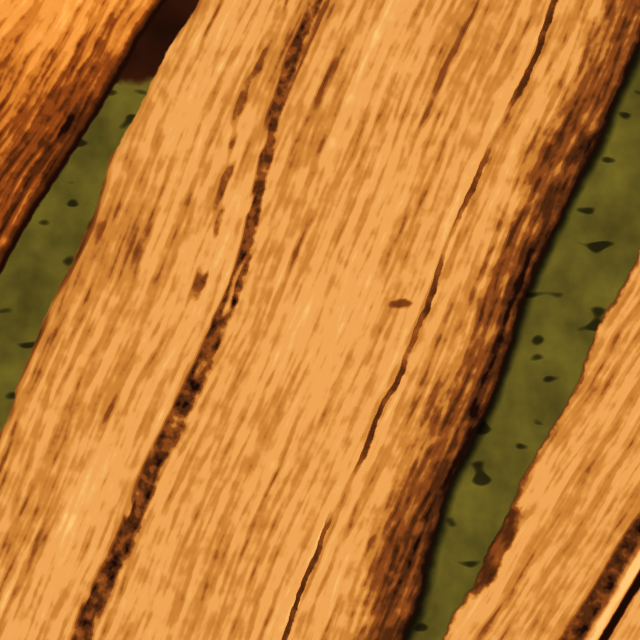
Write a WebGL 2 fragment shader that draws this texture.

```glsl
#version 300 es
precision highp float;
// Split logs lying slantwise over mossy ground: each log gets a scalar tone
// made of stretched gradient noise, cracks and bark shading, and one colour
// ramp turns that tone into wood. Ragged edge distances layer the logs.
uniform vec2 u_resolution;
out vec4 fragColor;

vec2 gradient(vec2 cell) {
    float a = 6.2832 * fract(sin(dot(cell, vec2(127.1, 311.7))) * 43758.5);
    return vec2(cos(a), sin(a));
}

float noise(vec2 p) {
    vec2 i = floor(p), f = p - i;
    vec2 w = f * f * f * (f * (f * 6.0 - 15.0) + 10.0);
    vec2 e = vec2(1, 0);
    float low = mix(dot(gradient(i), f), dot(gradient(i + e), f - e), w.x);
    float high = mix(dot(gradient(i + e.yx), f - e.yx), dot(gradient(i + 1.0), f - 1.0), w.x);
    return 1.5 * mix(low, high, w.y);
}

float fbm(vec2 p) {
    float sum = 0.0, amp = 0.6;
    for (int k = 0; k < 3; k++) {
        sum += amp * noise(p);
        p = p * 2.03 + 17.3;
        amp *= 0.5;
    }
    return sum;
}

// q.x runs across the grain, q.y along it
float fibres(vec2 q) {
    return 0.3 * noise(q * vec2(15, 1.3)) + 0.45 * noise(q * vec2(38, 2.6) + 5.0)
         + 0.45 * noise(q * vec2(85, 7) + 9.0) + 0.35 * noise(q * vec2(140, 24));
}

float band(float d, float halfWidth) {
    return 1.0 - smoothstep(halfWidth * 0.5, halfWidth * 1.2, abs(d));
}

vec3 woodRamp(float tone) {
    vec3 c = mix(vec3(0.11, 0.04, 0.02), vec3(0.32, 0.16, 0.06), smoothstep(0.02, 0.2, tone));
    c = mix(c, vec3(0.55, 0.28, 0.10), smoothstep(0.2, 0.4, tone));
    c = mix(c, vec3(0.81, 0.51, 0.20), smoothstep(0.4, 0.61, tone));
    c = mix(c, vec3(0.94, 0.65, 0.33), smoothstep(0.61, 0.81, tone));
    return mix(c, vec3(1.0, 0.79, 0.47), smoothstep(0.86, 1.15, tone));
}

void main() {
    vec2 p = gl_FragCoord.xy / u_resolution;
    float rough = fbm(p * 42.0);
    float ragged = 0.012 * noise(p * 9.0) + 0.006 * rough;

    // Mossy ground, with a dark hollow at the top left
    float moss = fbm(p * 11.0);
    vec3 col = vec3(0.39, 0.345, 0.115) * (0.97 + 0.3 * moss + 0.1 * rough);
    col *= 1.0 - 0.6 * smoothstep(0.45, 0.7, noise(p * vec2(22, 38)));
    float hollow = smoothstep(0.868, 0.882, p.y + ragged) * (1.0 - step(0.5, p.x));
    col = mix(col, vec3(0.17, 0.07, 0.03) * (1.0 + 0.5 * moss), hollow);

    // Main log: s is the position across the slanted grain
    float s = p.x - 0.42 * p.y + 0.01 * noise(p * 3.0);
    float tone = 0.74 + 0.38 * fibres(vec2(s, p.y)) + 0.13 * rough;
    tone -= 0.16 * smoothstep(0.25, 0.7, noise(vec2(s * 48.0, p.y * 4.0) + 31.0));

    // Wide torn crack, its upper side branch and a thin split
    float bend = 0.055 * smoothstep(0.45, 1.0, p.y);
    float torn = noise(vec2(s * 50.0, p.y * 17.0));
    float wide = band(s - 0.131 + bend + 0.5 * ragged, mix(0.021, 0.012, smoothstep(0.3, 0.6, p.y)));
    wide *= smoothstep(-0.5, 0.0, torn + 0.25 - 0.2 * p.y);
    float branch = band(s - 0.078 + bend + 0.4 * ragged, 0.011) * smoothstep(0.42, 0.55, p.y);
    branch *= smoothstep(-0.15, 0.35, torn);
    float split = band(s - 0.446 + 0.6 * ragged, 0.0055);
    split *= smoothstep(-0.5, 0.1, noise(vec2(s * 9.0, p.y * 7.0) + 3.0));
    tone = mix(tone, 0.24 + 0.45 * rough + 0.15 * torn, wide);
    tone = mix(tone, 0.36 + 0.3 * rough, 0.8 * branch);
    tone = mix(tone, 0.2 + 0.2 * rough, 0.9 * split);

    // Small knot, then lumpy bark turning dark at the right side
    float knot = length((p - vec2(0.625, 0.525)) * vec2(0.7, 1.4) + ragged);
    tone = mix(tone, 0.22, 0.8 * (1.0 - smoothstep(0.005, 0.015, knot)));
    float rightEdge = 0.606 + 0.03 * (1.0 - smoothstep(0.0, 0.25, p.y)) + 0.6 * ragged;
    float lumps = fbm(vec2(s * 42.0, p.y * 24.0));
    float bark = smoothstep(-0.12, -0.025, s - rightEdge + 0.06 * lumps);
    tone += bark * (0.38 * lumps - 0.43);
    tone *= smoothstep(-0.002, 0.02, rightEdge - s);
    float leftEdge = -0.136 + 0.026 * smoothstep(0.74, 1.0, p.y) + 0.7 * ragged;
    tone -= 0.22 * (1.0 - smoothstep(0.0, 0.012, s - leftEdge));

    // Contact shadow on the ground, then the main log over it
    col *= mix(0.2, 1.0, smoothstep(0.0, 0.018, s - rightEdge + 2.0 * step(s, 0.2)));
    float mainMask = smoothstep(-0.002, 0.003, s - leftEdge) * smoothstep(-0.002, 0.003, rightEdge - s);
    col = mix(col, woodRamp(tone), mainMask);

    // Upper left log, glowing in the corner and dark along its edge
    float inset = 0.6 * p.y - 0.342 - p.x + 0.5 * ragged;
    float glow = smoothstep(0.76, 1.0, p.y - 0.25 * p.x);
    tone = 0.36 + 0.45 * glow + 0.45 * fibres(vec2(inset, p.y) + 4.0) + 0.18 * rough;
    tone *= smoothstep(0.002, 0.03, inset);
    col = mix(col, woodRamp(tone) * vec3(1.04, 0.95, 0.78), smoothstep(-0.003, 0.003, inset));

    // Lower right log with a bark patch, a broad crack and a black seam
    inset = p.x - 0.5 * p.y - 0.695 + ragged;
    float r = p.x - 0.62 * p.y + 0.3 * ragged;
    tone = 0.72 + 0.38 * fibres(vec2(r, p.y) + 7.0) + 0.12 * rough;
    float patchDist = length(vec2(p.x - 0.55 * p.y - 0.692, 0.4 * (p.y - 0.14))) + ragged;
    tone = mix(tone, 0.3 + 0.35 * lumps, 1.0 - smoothstep(0.022, 0.034, patchDist));
    tone = mix(tone, 0.2 + 0.4 * rough, band(r - 0.89, 0.02));
    tone = mix(tone, 0.02, band(r - 0.94, 0.009));
    tone += 0.3 * band(r - 0.922, 0.009);
    tone *= smoothstep(-0.006, 0.009, inset);
    col = mix(col, woodRamp(tone), smoothstep(-0.003, 0.003, inset));

    fragColor = vec4(clamp(col, 0.0, 1.0), 1.0);
}
```
